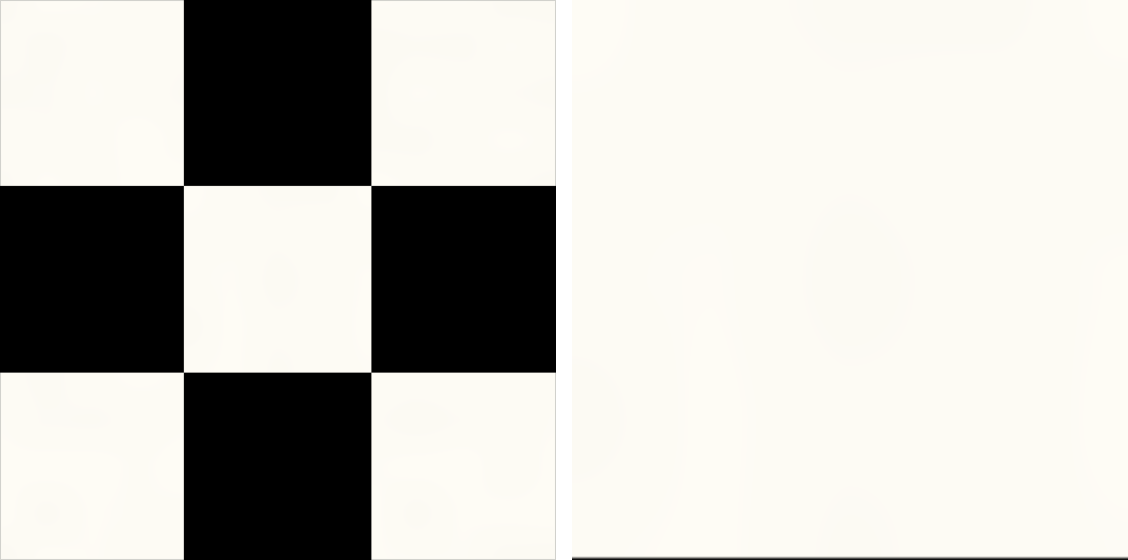
Left, the full canvas; right, a detail of the centre.
Write a Shadertoy shader that draws this pattern.

```glsl
// Three by three checkerboard of cream and black tiles with hairline grey joints.

const vec3 CREAM = vec3(0.992, 0.984, 0.957);
const vec3 BLACK = vec3(0.0);
const vec3 JOINT = vec3(0.82, 0.82, 0.80);
const vec2 BAND_START = vec2(0.3307, 0.3346);  // lower edges of the middle column and row
const vec2 BAND_END = vec2(0.6680, 0.6680);    // upper edges of the middle column and row
const float JOINT_HALF_WIDTH = 0.002;          // joint along the outer edge
const float EDGE_BLUR = 0.0013;                // softness of the tile edges
const float MOTTLE_CELLS = 12.0;               // whole number, so the mottling wraps
const float MOTTLE_AMOUNT = 0.008;

float hash(vec2 p) {
    vec3 q = fract(vec3(p.xyx) * 0.1031);
    q += dot(q, q.yzx + 33.33);
    return fract((q.x + q.y) * q.z);
}

// Value noise that repeats after "period" cells.
float wrappedNoise(vec2 p, float period) {
    vec2 cell = floor(p);
    vec2 t = smoothstep(0.0, 1.0, p - cell);
    vec2 a = mod(cell, period);
    vec2 b = mod(cell + 1.0, period);
    float low = mix(hash(a), hash(vec2(b.x, a.y)), t.x);
    float high = mix(hash(vec2(a.x, b.y)), hash(b), t.x);
    return mix(low, high, t.y);
}

// Share of cream: the middle bands flip the sign on each axis.
float checker(vec2 uv, vec2 blur) {
    vec2 band = smoothstep(BAND_START - blur, BAND_START + blur, uv)
              - smoothstep(BAND_END - blur, BAND_END + blur, uv);
    vec2 side = 1.0 - 2.0 * band;
    return 0.5 + 0.5 * side.x * side.y;
}

// Thin line shared by opposite edges of the canvas.
float outerJoint(vec2 uv, vec2 pixel) {
    vec2 d = min(uv, 1.0 - uv);
    vec2 line = 1.0 - smoothstep(JOINT_HALF_WIDTH - 0.5 * pixel,
                                 JOINT_HALF_WIDTH + 0.5 * pixel, d);
    return max(line.x, line.y);
}

void mainImage(out vec4 fragColor, in vec2 fragCoord) {
    vec2 uv = fragCoord / iResolution.xy;
    vec2 pixel = 1.0 / iResolution.xy;

    // Cream glaze with barely visible mottling
    float mottle = wrappedNoise(uv * MOTTLE_CELLS, MOTTLE_CELLS) - 0.5;
    vec3 glaze = CREAM + MOTTLE_AMOUNT * mottle;

    // Joint between like tiles, then the checker
    glaze = mix(glaze, JOINT, outerJoint(uv, pixel));
    vec2 blur = max(vec2(EDGE_BLUR), 0.6 * pixel);
    vec3 color = mix(BLACK, glaze, checker(uv, blur));

    fragColor = vec4(color, 1.0);
}
```
